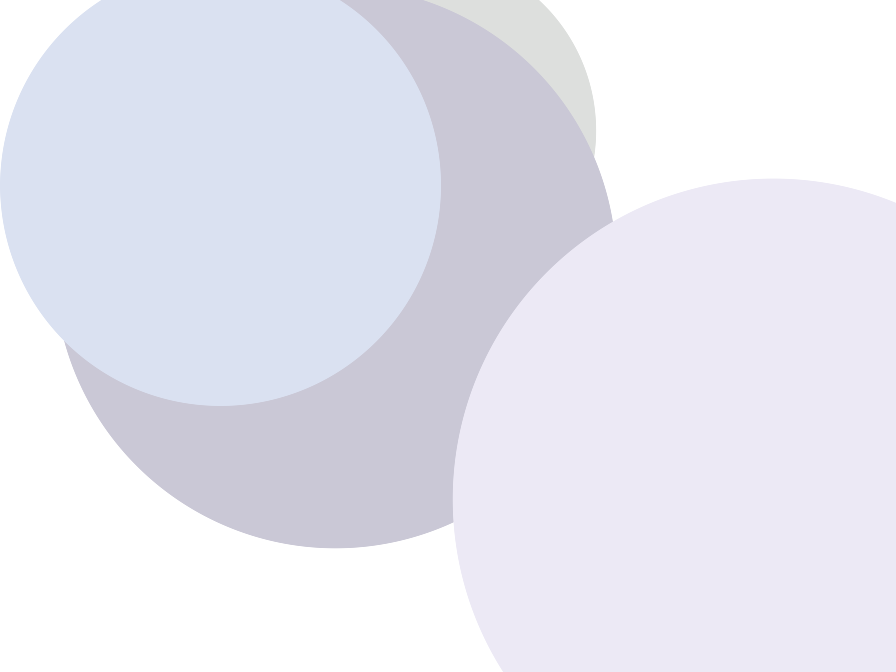
This background is drawn by a Shadertoy shader. Its source:

```glsl
// Four flat pastel discs overlapping on a white ground, some cut by the canvas edge.
// Each disc is a circle distance function, smoothed over about one pixel
// and painted back to front. Lengths are in units of the canvas height.

const vec3 WHITE    = vec3(1.000, 1.000, 1.000);
const vec3 SAGE     = vec3(0.867, 0.875, 0.867);
const vec3 MAUVE    = vec3(0.792, 0.784, 0.839);
const vec3 ICE_BLUE = vec3(0.855, 0.882, 0.945);
const vec3 LAVENDER = vec3(0.925, 0.914, 0.961);

// Discs: centre x measured from mid-canvas, centre y from the bottom, radius
const vec3 SAGE_DISC     = vec3(-0.0443, 0.8056, 0.2648);
const vec3 MAUVE_DISC    = vec3(-0.1675, 0.6024, 0.4184);
const vec3 ICE_BLUE_DISC = vec3(-0.3385, 0.7240, 0.3281);
const vec3 LAVENDER_DISC = vec3( 0.4844, 0.2569, 0.4774);

// Edge width in pixels
const float EDGE_SOFTNESS = 1.0;

// Lays a disc of flat colour over the colour beneath it
vec3 paintDisc(vec3 under, vec3 paint, vec2 p, vec3 disc, float edge) {
    float dist = length(p - disc.xy) - disc.z;
    float coverage = 1.0 - smoothstep(-0.5 * edge, 0.5 * edge, dist);
    return mix(under, paint, coverage);
}

void mainImage(out vec4 fragColor, in vec2 fragCoord) {
    vec2 p = (fragCoord - vec2(0.5 * iResolution.x, 0.0)) / iResolution.y;
    float edge = EDGE_SOFTNESS / iResolution.y;

    // Back to front
    vec3 color = WHITE;
    color = paintDisc(color, SAGE, p, SAGE_DISC, edge);
    color = paintDisc(color, MAUVE, p, MAUVE_DISC, edge);
    color = paintDisc(color, ICE_BLUE, p, ICE_BLUE_DISC, edge);
    color = paintDisc(color, LAVENDER, p, LAVENDER_DISC, edge);

    fragColor = vec4(color, 1.0);
}
```
